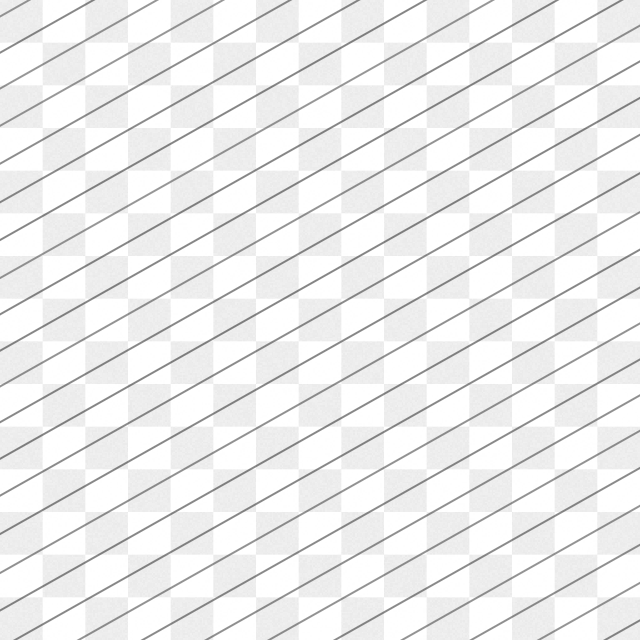
A Shadertoy shader for this pattern:

```glsl
const float CELLS = 15.0;
const float SLOPE = 0.564;
const float LINE_START = 0.026;
const float LINE_SPACING = 0.05784;
const float LINE_CORE = 0.0005;
const float LINE_EDGE = 0.0026;
const float GRAIN_CELLS = 384.0;
const vec3 WHITE = vec3(1.0);
const vec3 PALE_GRAY = vec3(0.93);

float hash(vec2 p) {
    return fract(sin(dot(p, vec2(12.9898, 78.233))) * 43758.5453);
}

// Antialiased square wave: -1 in even cells, +1 in odd cells
float squareWave(float x, float blur) {
    float edgeDistance = abs(mod(x + 0.5, 2.0) - 1.0) - 0.5;
    return clamp(2.0 * edgeDistance / blur, -1.0, 1.0);
}

// 1 in gray cells, 0 in white cells
float checker(vec2 uv, float cells, float pixel) {
    vec2 p = uv * cells;
    float blur = pixel * cells;
    return 0.5 + 0.5 * squareWave(p.x, blur) * squareWave(p.y, blur);
}

// Uneven spacing, as a fraction of one line interval
float lineOffset(float index) {
    return 0.06 * cos(0.661 * (index - 7.2)) + 0.03 * (hash(vec2(index, 3.0)) - 0.5);
}

// x: coverage, y: gray level of the nearest slanted line
vec2 slantedLines(vec2 uv, float slope, float spacing, float pixel) {
    float position = (1.0 - uv.y + slope * uv.x - LINE_START) / spacing;
    float base = round(position);
    float nearest = 1.0;
    float nearestIndex = base;
    for (int i = -1; i <= 1; i++) {
        float index = base + float(i);
        float d = abs(position - index - lineOffset(index));
        if (d < nearest) {
            nearest = d;
            nearestIndex = index;
        }
    }
    float d = nearest * spacing / sqrt(1.0 + slope * slope);
    float coverage = 1.0 - smoothstep(LINE_CORE, max(LINE_EDGE, LINE_CORE + pixel), d);
    float level = mix(0.52, 0.60, hash(vec2(nearestIndex, 8.0)));
    return vec2(coverage, level);
}

// Faint speckle centred on zero
float grain(vec2 uv, float cells) {
    return hash(floor(uv * cells)) - 0.5;
}

void mainImage(out vec4 fragColor, in vec2 fragCoord) {
    vec2 uv = fragCoord / iResolution.y;
    float pixel = 1.0 / iResolution.y;

    // Checkerboard with grain mostly in the gray cells
    float gray = checker(uv, CELLS, pixel);
    vec3 color = mix(WHITE, PALE_GRAY, gray);
    color += grain(uv, GRAIN_CELLS) * mix(0.006, 0.022, gray);

    // Thin slanted lines, slightly darker over gray
    vec2 line = slantedLines(uv, SLOPE, LINE_SPACING, pixel);
    color = mix(color, vec3(line.y - 0.03 * gray), line.x);

    fragColor = vec4(clamp(color, 0.0, 1.0), 1.0);
}
```
